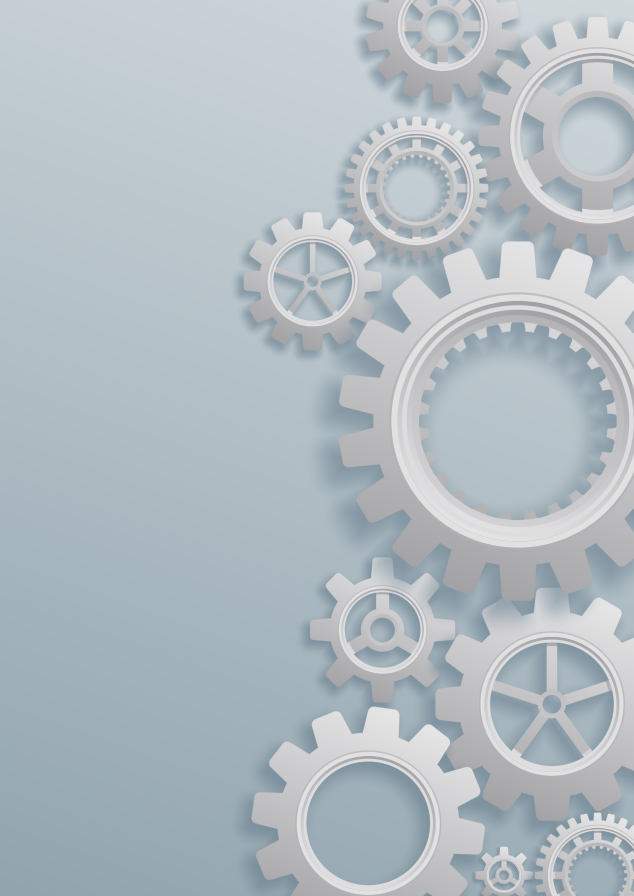
A Shadertoy shader for this background:

```glsl
// Silver paper gears with soft shadows along the right of a blue-grey gradient
#define TAU 6.2831853
#define GEAR_COUNT 10
#define BACK_LOW vec3(0.57, 0.645, 0.685)
#define BACK_HIGH vec3(0.82, 0.85, 0.865)
#define METAL_DARK vec3(0.63, 0.625, 0.635)
#define METAL_LIGHT vec3(0.895, 0.895, 0.90)
#define SHADOW_COLOR vec3(0.41, 0.50, 0.56)
#define SHADOW_SHIFT vec2(-0.065, -0.075)
#define SHADOW_STRENGTH 0.62
#define LIGHT_DIR vec2(0.35, 0.94)
#define RING_WIDTH 0.085

// Centre x, centre y, outer radius (in canvas heights), tooth phase
const vec4 PLACE[GEAR_COUNT] = vec4[](
    vec4(0.494, 0.971, 0.086, 0.0), vec4(0.667, 0.848, 0.133, 0.0),
    vec4(0.465, 0.790, 0.080, 0.0), vec4(0.349, 0.686, 0.077, 0.0),
    vec4(0.427, 0.297, 0.081, 0.0), vec4(0.616, 0.214, 0.130, 0.0),
    vec4(0.411, 0.081, 0.130, 0.14), vec4(0.5625, 0.023, 0.032, 0.0),
    vec4(0.667, 0.023, 0.070, 0.0), vec4(0.578, 0.530, 0.2005, 0.0));

// Root radius, tooth count, bore tooth count, spoke count
const vec4 TEETH[GEAR_COUNT] = vec4[](
    vec4(0.77, 14, 0, 8), vec4(0.83, 20, 0, 6),
    vec4(0.88, 28, 24, 12), vec4(0.78, 12, 0, 5),
    vec4(0.73, 8, 0, 3), vec4(0.80, 12, 0, 5),
    vec4(0.78, 12, 0, 1), vec4(0.73, 8, 0, 3),
    vec4(0.88, 28, 24, 12), vec4(0.805, 18, 24, 1));

// Rim, hub and bore radii, spoke half width (negative: no spokes)
const vec4 WEB[GEAR_COUNT] = vec4[](
    vec4(0.50, 0.29, 0.21, 0.07), vec4(0.65, 0.46, 0.33, 0.13),
    vec4(0.71, 0.57, 0.47, 0.06), vec4(0.57, 0.13, 0.08, 0.04),
    vec4(0.52, 0.30, 0.17, 0.09), vec4(0.53, 0.12, 0.08, 0.045),
    vec4(0.53, -1.0, -1.0, -1.0), vec4(0.52, 0.30, 0.17, 0.09),
    vec4(0.71, 0.57, 0.47, 0.06), vec4(0.62, 0.90, 0.55, -1.0));

// Folds the plane into one sector: x is radial, y is tangential
vec2 foldSector(vec2 q, float count, float phase) {
    float sector = TAU / count;
    float angle = atan(q.x, q.y) - phase;
    angle = mod(angle + 0.5 * sector, sector) - 0.5 * sector;
    return length(q) * vec2(cos(angle), sin(angle));
}

// Disc with rounded, slightly tapered teeth
float toothedDisc(vec2 q, float outer, float root, float count, float phase) {
    vec2 s = foldSector(q, count, phase);
    float tipHalf = outer * min(0.25 * TAU / count, 0.135);
    float halfWidth = tipHalf * mix(1.18, 1.0, (s.x - root) / (outer - root));
    float corner = 0.35 * tipHalf;
    vec2 v = vec2(abs(s.y) - halfWidth, s.x - outer) + corner;
    float tooth = length(max(v, 0.0)) + min(max(v.x, v.y), 0.0) - corner;
    return min(tooth, length(q) - root);
}

// Whole gear of unit radius, with its windows and bore cut out
float gearDistance(vec2 q, vec4 teeth, vec4 web, float phase) {
    float r = length(q);
    float body = toothedDisc(q, 1.0, teeth.x, teeth.y, phase);
    float spoke = abs(foldSector(q, teeth.w, 0.0).y) - web.w;
    float window = max(max(r - web.x, web.y - r), -spoke);
    float bore = r - web.z;
    if (teeth.z > 0.5) bore = toothedDisc(q, web.z, 0.91 * web.z, teeth.z, 0.0);
    return max(body, -min(window, bore));
}

// Soft band between two radii
float band(float r, float inner, float outer, float blur) {
    return smoothstep(inner - blur, inner + blur, r)
         * (1.0 - smoothstep(outer - blur, outer + blur, r));
}

// Brushed plate, bright ring and counter-lit bevels
vec3 metal(vec2 q, vec4 web, float blur) {
    float r = length(q);
    float lit = clamp(0.53 + 0.5 * dot(q, LIGHT_DIR), 0.0, 1.0);
    float counterLit = clamp(0.5 - 0.75 * dot(q, LIGHT_DIR), 0.0, 1.0);
    float groove = web.x + RING_WIDTH;
    float tone = lit;
    tone = mix(tone, counterLit, band(r, web.x - 0.03, groove - 0.035, blur));
    tone = mix(tone, 0.95, band(r, groove - 0.035, groove, blur));
    tone = mix(tone, 0.25, 0.7 * band(r, groove, groove + 0.012, blur));
    tone = mix(tone, 0.9, band(r, web.x, web.x + 0.025, blur));
    tone = mix(tone, counterLit, 0.7 * band(r, web.z, web.z + 0.05, blur));
    return mix(METAL_DARK, METAL_LIGHT, tone);
}

void mainImage(out vec4 fragColor, in vec2 fragCoord) {
    vec2 p = fragCoord / iResolution.y;
    vec2 uv = fragCoord / iResolution.xy;
    vec3 color = mix(BACK_LOW, BACK_HIGH, 0.8 * uv.y + 0.2 * uv.x);

    // Each gear casts its shadow, then covers what lies below
    for (int i = 0; i < GEAR_COUNT; i++) {
        vec4 place = PLACE[i];
        vec2 q = (p - place.xy) / place.z;
        float blur = 0.75 / (iResolution.y * place.z);
        float shade = gearDistance(q - SHADOW_SHIFT, TEETH[i], WEB[i], place.w);
        float shadow = 1.0 - smoothstep(-0.09, 0.14, shade);
        color = mix(color, SHADOW_COLOR, SHADOW_STRENGTH * shadow);
        float d = gearDistance(q, TEETH[i], WEB[i], place.w);
        float cover = 1.0 - smoothstep(-blur, blur, d);
        color = mix(color, metal(q, WEB[i], blur), cover);
    }
    fragColor = vec4(color, 1.0);
}
```
